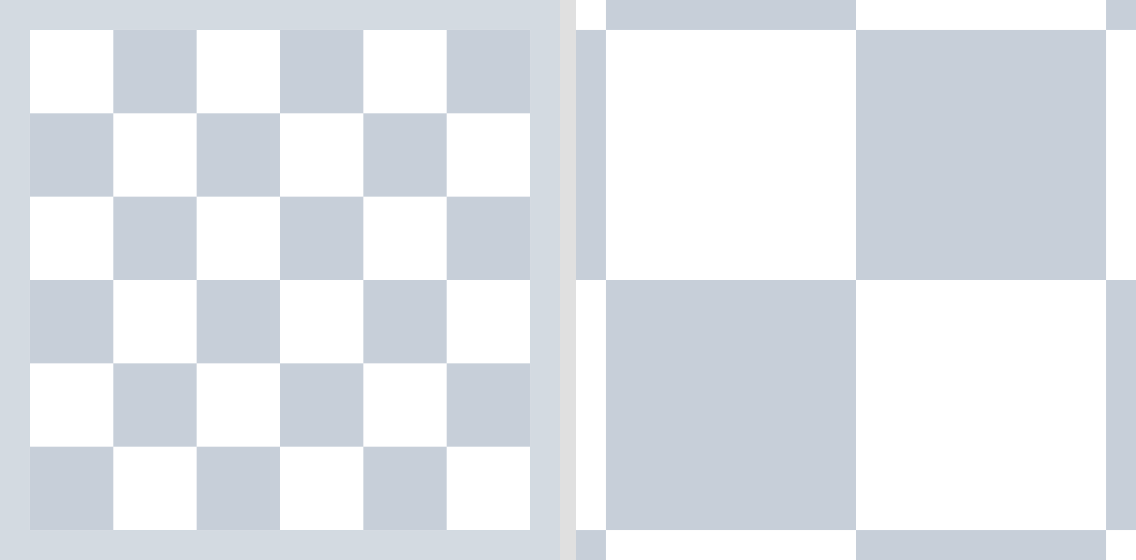
Left: the whole. Right: its middle third, enlarged.
Reproduce this pattern procedurally as a Shadertoy shader.

```glsl
// Six by six checkerboard of white and blue-grey squares inside a pale border.

#define CELLS 6.0            // squares across and down
#define MARGIN 0.0535        // border width, as a share of the canvas
#define BORDER_COLOR vec3(0.827, 0.855, 0.882)
#define DARK_COLOR vec3(0.780, 0.812, 0.851)
#define LIGHT_COLOR vec3(1.0)

// Smoothed square wave per axis: +1 in even cells, -1 in odd cells.
vec2 cellSign(vec2 p, float pixel) {
    vec2 edgeDistance = 0.5 - abs(mod(p + 0.5, 2.0) - 1.0);
    return clamp(2.0 * edgeDistance / pixel, -1.0, 1.0);
}

// Signed distance to an axis-aligned square centred on the origin.
float squareDistance(vec2 p, float halfSize) {
    vec2 d = abs(p) - halfSize;
    return length(max(d, 0.0)) + min(max(d.x, d.y), 0.0);
}

void mainImage(out vec4 fragColor, in vec2 fragCoord) {
    // Board coordinates, one unit per cell, origin at the board's lower left.
    float canvas = min(iResolution.x, iResolution.y);
    float scale = CELLS / (1.0 - 2.0 * MARGIN);
    vec2 centered = (fragCoord - 0.5 * iResolution.xy) / canvas * scale;
    float pixel = scale / canvas;

    // Alternating squares, dark at the lower left.
    vec2 s = cellSign(centered + 0.5 * CELLS, pixel);
    vec3 board = mix(DARK_COLOR, LIGHT_COLOR, 0.5 - 0.5 * s.x * s.y);

    // Border around the board.
    float inside = clamp(0.5 - squareDistance(centered, 0.5 * CELLS) / pixel, 0.0, 1.0);
    fragColor = vec4(mix(BORDER_COLOR, board, inside), 1.0);
}
```
